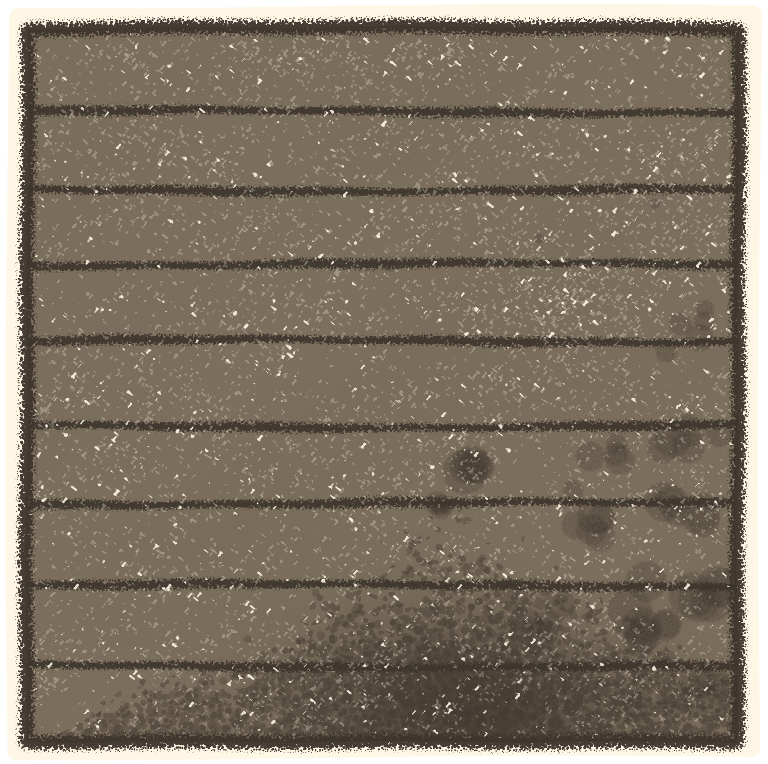
A Shadertoy shader for this texture:

```glsl
// Weathered plank panel: rough ink lines, mossy stains and pale flecks on a cream sheet.

const vec3 WOOD  = vec3(0.48, 0.43, 0.36);
const vec3 INK   = vec3(0.24, 0.21, 0.175);
const vec3 CREAM = vec3(1.0, 0.967, 0.9);

// Heights of the seams between planks
const float SEAMS[8] = float[8](0.854, 0.751, 0.654, 0.554, 0.442, 0.341, 0.234, 0.128);

// Stain clusters: centre, spread, disc radius
const vec4 CLUSTERS[12] = vec4[12](
    vec4(0.615, 0.387, 0.010, 0.029), vec4(0.575, 0.338, 0.008, 0.016),
    vec4(0.875, 0.565, 0.048, 0.018), vec4(0.900, 0.440, 0.040, 0.024),
    vec4(0.790, 0.385, 0.045, 0.019), vec4(0.900, 0.325, 0.035, 0.027),
    vec4(0.765, 0.290, 0.038, 0.027), vec4(0.910, 0.245, 0.035, 0.029),
    vec4(0.840, 0.200, 0.040, 0.028), vec4(0.910, 0.125, 0.045, 0.026),
    vec4(0.800, 0.130, 0.055, 0.026), vec4(0.690, 0.200, 0.040, 0.022));

vec2 hash2(vec2 p) {
    vec3 q = fract(p.xyx * vec3(0.1031, 0.1030, 0.0973));
    q += dot(q, q.yzx + 33.33);
    return fract((q.xx + q.yz) * q.zy);
}

// Cellular noise: distance to the nearest point, and that point's two random values
vec3 cellular(vec2 p) {
    vec2 base = floor(p);
    vec3 nearest = vec3(9.0, 0.0, 0.0);
    for (int j = -1; j <= 1; j++)
    for (int i = -1; i <= 1; i++) {
        vec2 cell = base + vec2(i, j);
        float d = length(cell + hash2(cell) - p);
        if (d < nearest.x) nearest = vec3(d, hash2(cell + 71.7));
    }
    return nearest;
}

float layeredSines(vec2 p) {
    return (sin(p.x + 1.7 * sin(p.y * 0.8)) + sin(p.y * 1.3 + 1.4 * sin(p.x * 0.7))
          + sin(p.x * 1.9 - p.y * 2.3)) / 3.0;
}

float glow(vec2 p, vec2 centre, vec2 size) {
    vec2 q = (p - centre) / size;
    return exp(-dot(q, q));
}

float boxDistance(vec2 p, vec2 halfSize, float corner) {
    vec2 q = abs(p) - halfSize + corner;
    return length(max(q, 0.0)) + min(max(q.x, q.y), 0.0) - corner;
}

// Stroke whose body and edge are eaten away by grain
float roughStroke(float d, float width, float grain) {
    return smoothstep(-0.12, 0.22, 1.08 - abs(d) / width - grain);
}

// Random spots kept where chance is high enough
float spots(vec2 p, float scale, float chance, vec2 radii, float pixel) {
    vec3 c = cellular(p * scale);
    float r = mix(radii.x, radii.y, c.z * c.z);
    float soft = scale * pixel * 0.7;
    return step(c.y, chance) * smoothstep(r + soft, r - soft, c.x);
}

// Light left after overlapping translucent discs
float discLight(vec2 p, float grain, float pixel) {
    float light = 1.0;
    for (int k = 0; k < 12; k++)
    for (int n = 0; n < 5; n++) {
        vec4 c = CLUSTERS[k];
        vec2 rnd = hash2(vec2(float(k) * 7.0 + 3.0, float(n) * 13.0 + 5.0));
        vec2 centre = c.xy + (rnd - 0.5) * 2.0 * c.z;
        float r = c.w * mix(0.65, 1.05, fract(rnd.x * 17.0 + rnd.y * 5.0));
        float d = length(p - centre) - r + 0.005 * (grain - 0.4);
        light *= 1.0 - (0.16 + 0.22 * grain) * smoothstep(pixel, -pixel, d);
    }
    return light;
}

// Light left under the speckled mound at the foot of the panel
float moundLight(vec2 p, float pixel) {
    float top = 0.10 + 0.22 * glow(vec2(p.x, 0.0), vec2(0.59, 0.0), vec2(0.22, 1.0));
    top *= smoothstep(0.02, 0.22, p.x) * (1.0 + 0.16 * layeredSines(p * 34.0));
    float cover = smoothstep(0.0, 0.75, 1.0 - (p.y - 0.025) / max(top, 0.001));
    float light = 1.0 - 0.40 * spots(p, 115.0, cover, vec2(0.4, 0.8), pixel);
    light *= 1.0 - 0.30 * spots(p + 3.1, 70.0, cover * 0.9, vec2(0.35, 0.7), pixel);
    return light * (1.0 - 0.75 * glow(p, vec2(0.61, 0.075), vec2(0.19, 0.10)));
}

void mainImage(out vec4 fragColor, in vec2 fragCoord) {
    vec2 p = fragCoord / iResolution.xy;
    float pixel = 1.0 / iResolution.y;
    float grain = cellular(p * 290.0).x;

    // Panel with a bowed top and slightly leaning sides
    vec2 q = p - vec2(0.498, 0.497);
    q.x -= 0.003 * q.y + 0.0012 * sin(p.y * 17.0);
    q.y += 0.012 * q.x * q.x * step(0.0, q.y) + 0.001 * sin(p.x * 21.0);
    float panel = boxDistance(q, vec2(0.463, 0.468), 0.003);

    // Wood, seams and stains
    float light = discLight(p, grain, pixel) * moundLight(p, pixel);
    vec3 wood = mix(INK, WOOD, light) * (1.0 + 0.012 * layeredSines(p * 9.0));
    for (int i = 0; i < 8; i++) {
        float wave = 0.002 * sin(p.x * 6.0 + float(i) * 2.0) + 0.0008 * sin(p.x * 31.0 + float(i));
        float width = 0.0088 + 0.0013 * sin(p.x * 13.0 + float(i) * 4.0);
        wood = mix(wood, INK, 0.92 * roughStroke(p.y - SEAMS[i] - wave, width, grain));
    }

    // Worn flecks, gathered in patches
    float wear = 0.07 + 0.05 * layeredSines(p * 43.0) + 0.035 * layeredSines(p * 16.0 + 4.0);
    wear += 0.16 * glow(p, vec2(0.73, 0.61), vec2(0.12, 0.05));
    wear += 0.10 * glow(p, vec2(0.87, 0.73), vec2(0.06, 0.07));
    wear += 0.08 * glow(p, vec2(0.37, 0.91), vec2(0.10, 0.05));
    vec2 torn = p + 0.0016 * vec2(sin(p.y * 610.0), sin(p.x * 530.0 + p.y * 190.0));
    wood = mix(wood, CREAM, 0.28 * spots(torn + 7.3, 210.0, wear * 2.2, vec2(0.25, 0.6), pixel));
    wood = mix(wood, CREAM, 0.88 * spots(torn, 135.0, wear, vec2(0.10, 0.42), pixel));

    // Cream sheet, panel and rough frame
    vec2 sway = 0.003 * vec2(sin(p.y * 4.0), sin(p.x * 5.0 + 1.0));
    float sheet = boxDistance(p - 0.5 + sway, vec2(0.490, 0.492), 0.012);
    vec3 color = mix(CREAM, vec3(1.0), smoothstep(-pixel, pixel, sheet));
    color = mix(color, wood, smoothstep(pixel, -pixel, panel));
    color = mix(color, INK, 0.96 * roughStroke(panel, 0.0145, grain));
    fragColor = vec4(color, 1.0);
}
```
